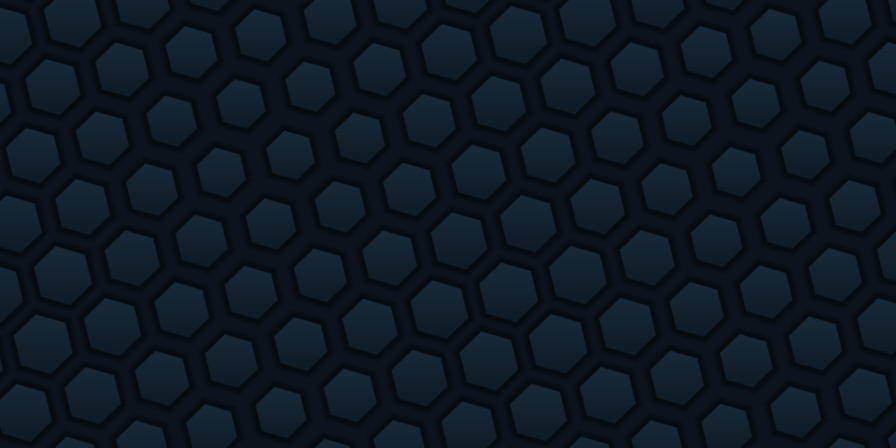
A WebGL 2 fragment shader for this pattern:

```glsl
#version 300 es
precision highp float;

uniform vec2 u_resolution;
out vec4 outColor;

// Lengths are fractions of the canvas height.
const float SPACING = 0.1594;
const float TILT = 0.2435;
const vec2 ANCHOR = vec2(1.0247, 0.4622);

// Inner radius of the tiles and the slow waves that vary it
const float RADIUS = 0.0542;
const vec2 WAVE_SIZE = vec2(0.0031, 0.0023);
const vec2 WAVE_LENGTH = vec2(1.12, 0.81);
const vec2 WAVE_PEAK = vec2(0.04, 0.284);

// Dark rim: solid part, then a soft fade into the channel
const float RIM_SOLID = 0.004;
const float RIM_FADE = 0.020;

const vec3 CHANNEL = vec3(0.046, 0.076, 0.114);
const vec3 RIM = vec3(0.024, 0.043, 0.064);
const vec3 TILE_TOP = vec3(0.092, 0.158, 0.215);
const vec3 TILE_BOTTOM = vec3(0.058, 0.104, 0.148);
const float SHADE_VARIATION = 0.04;

const float TAU = 6.2831853;
const float SQRT3 = 1.7320508;

float hash(vec2 p) {
    return fract(sin(dot(p, vec2(127.1, 311.7))) * 43758.55);
}

// Offset from the nearest point of a triangular lattice with unit spacing
vec2 nearestOffset(vec2 p) {
    vec2 period = vec2(1.0, SQRT3);
    vec2 a = p - period * floor(p / period + 0.5);
    vec2 b = p - period * (floor(p / period) + 0.5);
    return dot(a, a) < dot(b, b) ? a : b;
}

// Signed distance to a hexagon with two upright sides
float hexagon(vec2 p, float radius) {
    const vec2 slant = vec2(0.5, 0.8660254);
    p = abs(p);
    p -= 2.0 * min(dot(vec2(-slant.x, slant.y), p), 0.0) * vec2(0.0);
    return max(p.x, dot(p, slant)) - radius;
}

void main() {
    float pixel = 1.0 / u_resolution.y;
    vec2 p = gl_FragCoord.xy * pixel;

    // Tilted lattice
    float c = cos(TILT), s = sin(TILT);
    mat2 tilt = mat2(c, s, -s, c);
    vec2 local = nearestOffset((p - ANCHOR) * tilt / SPACING) * SPACING;
    vec2 offset = tilt * local;
    vec2 center = p - offset;

    // Tile size
    vec2 wave = cos(TAU * (center - WAVE_PEAK) / WAVE_LENGTH);
    float radius = RADIUS + dot(WAVE_SIZE, wave);
    float d = hexagon(local, radius);

    // Channel and rim
    float fade = smoothstep(RIM_SOLID, RIM_FADE, d);
    vec3 color = mix(RIM, CHANNEL, fade);

    // Tile face, lit from above
    float height = clamp(0.5 + 0.5 * offset.y / radius, 0.0, 1.0);
    vec3 face = mix(TILE_BOTTOM, TILE_TOP, height);
    float shade = hash(floor(center / SPACING * 4.0 + 0.5)) - 0.5;
    face *= 1.0 + SHADE_VARIATION * shade;
    color = mix(color, face, 1.0 - smoothstep(-pixel, pixel, d));

    outColor = vec4(color, 1.0);
}
```
